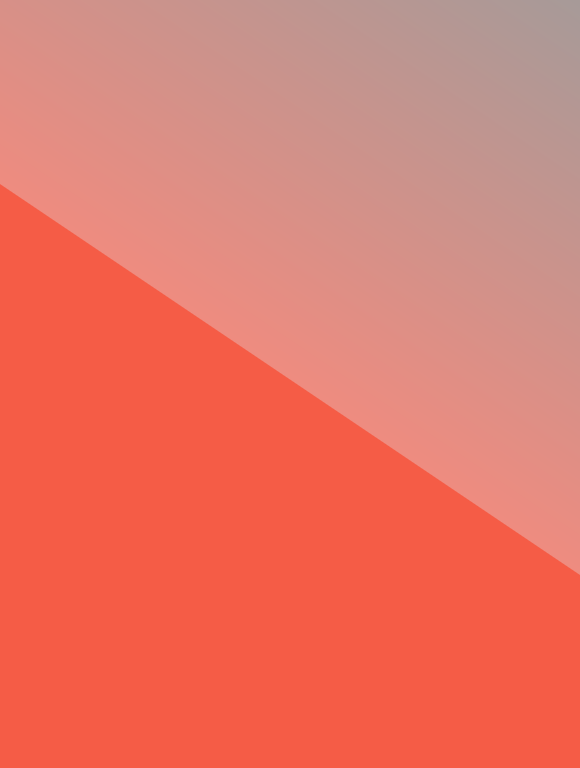
Give the GLSL for this background, as a Shadertoy shader.

```glsl
// Flat coral field below a slanted edge, with a pink-to-grey gradient above it.

const vec3 CORAL = vec3(0.960, 0.361, 0.273);
const vec3 PINK  = vec3(0.935, 0.547, 0.500);
const vec3 GREY  = vec3(0.653, 0.604, 0.597);

// Height of the slanted edge at each side, as a share of the canvas height
const float EDGE_LEFT  = 0.7604;
const float EDGE_RIGHT = 0.2513;

void mainImage(out vec4 fragColor, in vec2 fragCoord)
{
    vec2 uv = fragCoord / iResolution.xy;

    // Height above the edge, zero along the whole slant
    float rise = uv.y - mix(EDGE_LEFT, EDGE_RIGHT, uv.x);

    // Gradient parallel to the edge, ending at the upper right corner
    float fade = clamp(rise / (1.0 - EDGE_RIGHT), 0.0, 1.0);
    vec3 sky = mix(PINK, GREY, fade);

    // Smooth the edge over one pixel, measured across the slant
    vec2 slope = vec2(EDGE_LEFT - EDGE_RIGHT, 1.0) / iResolution.xy;
    float above = clamp(rise / length(slope) + 0.5, 0.0, 1.0);

    fragColor = vec4(mix(CORAL, sky, above), 1.0);
}
```
